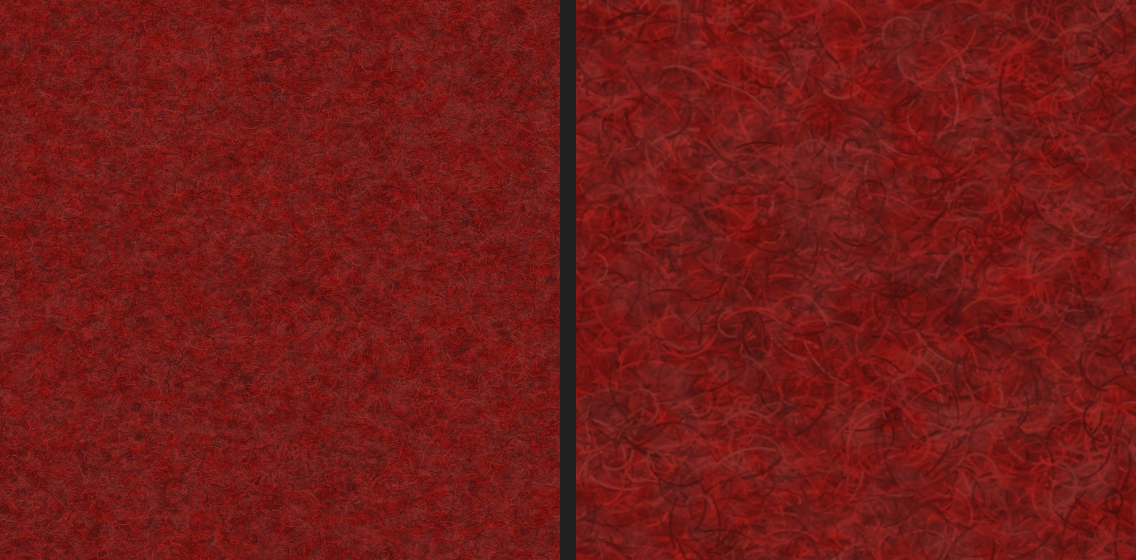
Left: the whole. Right: its middle third, enlarged.
A three.js fragment shader for this texture:

```glsl
varying vec2 vUv;

const float PI = 3.14159265;
const int FIBRE_LAYERS = 16;
const vec3 CRIMSON = vec3(0.462, 0.066, 0.055);
const vec3 MAUVE = vec3(0.438, 0.132, 0.122);
const vec3 SOOT = vec3(0.250, 0.060, 0.065);
const vec3 EMBER = vec3(0.620, 0.180, 0.120);
const vec3 ROSE = vec3(0.560, 0.230, 0.205);

vec3 hash3(vec2 p) {
  vec3 h = fract(p.xyx * vec3(0.1031, 0.1030, 0.0973));
  h += dot(h, h.yxz + 33.33);
  return fract((h.xxy + h.yzz) * h.zyx);
}

// Soft cellular noise: random cell tones blended by distance, about 0 to 1
float cellTone(vec2 p, float seed) {
  vec2 cell = floor(p);
  float sum = 0.0;
  float total = 0.0;
  for (int y = -1; y <= 1; y++) {
    for (int x = -1; x <= 1; x++) {
      vec2 id = cell + vec2(float(x), float(y));
      vec3 h = hash3(id + seed);
      vec2 away = p - id - h.xy;
      float weight = exp(-6.0 * dot(away, away));
      sum += weight * h.z;
      total += weight;
    }
  }
  return sum / total;
}

// Distance to an arc whose middle lies at the origin, tangent to x
float arcDistance(vec2 p, float radius, float halfLength) {
  vec2 v = p - vec2(0.0, radius);
  float aperture = min(halfLength / radius, 2.0);
  float angle = clamp(atan(v.x, -v.y), -aperture, aperture);
  return length(v - radius * vec2(sin(angle), -cos(angle)));
}

vec2 rotate(vec2 p, float angle) {
  float c = cos(angle);
  float s = sin(angle);
  return vec2(c * p.x + s * p.y, c * p.y - s * p.x);
}

// Mottled wool beneath the loose hairs
vec3 woolBody(vec2 uv) {
  vec2 p = uv * vec2(0.8, 1.0);
  float hue = 0.5 * cellTone(p * 46.0, 11.0) + 0.5 * cellTone(p * 100.0, 47.0);
  float shade = 0.35 * cellTone(p * 62.0, 83.0) + 0.50 * cellTone(p * 135.0, 131.0)
              + 0.15 * cellTone(uv * 9.0, 173.0);
  float grain = cellTone(uv * 260.0, 211.0);
  vec3 wool = mix(CRIMSON, MAUVE, smoothstep(0.12, 0.88, hue));
  wool *= 1.0 + 0.36 * (shade - 0.5) + 0.20 * (grain - 0.5);
  float clot = smoothstep(0.80, 1.0, cellTone(p * 64.0, 257.0));
  return mix(wool, SOOT, 0.50 * clot);
}

// Lays one sheet of gently curled hairs over the wool
vec3 layFibres(vec3 colour, vec3 wool, vec2 uv, float scale, float seed) {
  vec2 p = uv * scale + seed * vec2(0.37, 0.61);
  vec2 cell = floor(p);
  for (int y = -1; y <= 1; y++) {
    for (int x = -1; x <= 1; x++) {
      vec2 id = cell + vec2(float(x), float(y));
      vec3 place = hash3(id + seed);
      vec3 form = hash3(id + seed + 71.7);
      vec3 look = hash3(id + seed + 139.3);

      // Directions lean towards the horizontal
      float angle = 2.0 * PI * place.z - 0.25 * sin(4.0 * PI * place.z);
      vec2 q = rotate(p - id - place.xy, angle);
      float radius = mix(0.28, 2.2, form.x);
      float d = arcDistance(q, radius, mix(0.40, 0.90, form.y)) / scale;
      float hair = 1.0 - smoothstep(0.0001, mix(0.0012, 0.0018, form.z), d);

      vec3 tint = mix(wool, mix(CRIMSON, MAUVE, form.z), 0.3);
      tint *= mix(0.66, 1.36, look.x);
      vec3 bright = mix(EMBER, ROSE, step(0.5, form.y));
      tint = mix(tint, bright, 0.7 * step(0.93, look.y));
      colour = mix(colour, tint, hair * mix(0.40, 0.85, look.z));
    }
  }
  return colour;
}

void main() {
  vec3 wool = woolBody(vUv);
  vec3 colour = wool;
  for (int i = 0; i < FIBRE_LAYERS; i++) {
    float layer = float(i);
    float scale = 42.0 + 22.0 * fract(layer * 0.618);
    colour = layFibres(colour, wool, vUv, scale, 19.0 + layer * 37.3);
  }
  gl_FragColor = vec4(colour, 1.0);
}
```
